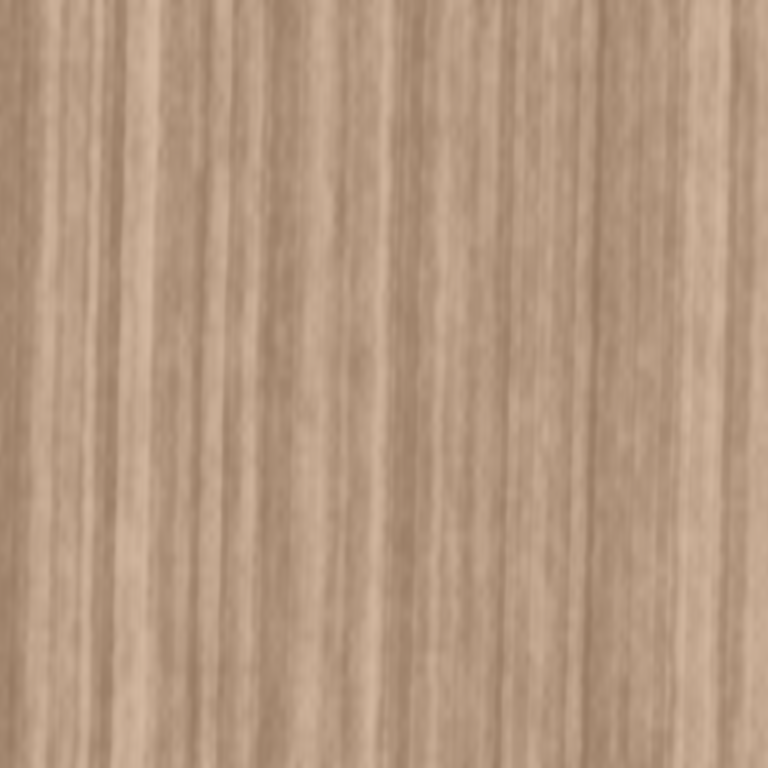
Write a Shadertoy shader that draws this texture.

```glsl
// Straight-grained pale brown wood veneer: slightly leaning vertical stripes.
// Soft-edged random bands carry the main tone, scattered pale and dark streaks
// sharpen it, and stretched noise adds fibres, blotches and faint flecks.

#define MID_COLOR vec3(0.710, 0.600, 0.507)
#define TONE_STEP vec3(0.055, 0.056, 0.056)
#define CONTRAST 1.34
#define BIAS 0.03
#define LEAN 0.021
#define WIDE_BANDS 29.0
#define NARROW_BANDS 54.0
#define PALE_STREAKS 13
#define DARK_STREAKS 14

// Integer hash, 0 to 1
float hash(vec2 cell, int seed) {
    uint n = uint(int(cell.x)) * 1597334677u
           ^ uint(int(cell.y)) * 3812015801u
           ^ uint(seed) * 2654435769u;
    n = (n ^ (n >> 16)) * 2246822519u;
    n = (n ^ (n >> 13)) * 3266489917u;
    return float((n ^ (n >> 16)) >> 8) / 16777216.0;
}

// Smooth value noise, -1 to 1
float noise(vec2 p, int seed) {
    vec2 cell = floor(p);
    vec2 f = fract(p);
    f = f * f * (3.0 - 2.0 * f);
    float low = mix(hash(cell, seed), hash(cell + vec2(1, 0), seed), f.x);
    float high = mix(hash(cell + vec2(0, 1), seed), hash(cell + vec2(1, 1), seed), f.x);
    return 2.0 * mix(low, high, f.y) - 1.0;
}

// Flat bands of uneven width joined by soft edges, -1 to 1
float bands(float x, int seed) {
    float cell = floor(x);
    float edge = mix(0.2, 0.8, hash(vec2(cell, 1), seed));
    float blend = smoothstep(edge - 0.2, edge + 0.2, x - cell);
    float left = hash(vec2(cell, 0), seed);
    float right = hash(vec2(cell + 1.0, 0), seed);
    return 2.0 * mix(left, right, blend) - 1.0;
}

// Scattered streaks that fade slowly along their length
float streaks(vec2 p, int count, float thin, float thick, int seed) {
    float sum = 0.0;
    for (int i = 0; i < count; i++) {
        float id = float(i);
        float jitter = mix(0.1, 0.9, hash(vec2(id, 0), seed));
        float center = (id + jitter) / float(count);
        float halfWidth = mix(thin, thick, hash(vec2(id, 1), seed));
        float strength = mix(0.5, 1.0, hash(vec2(id, 2), seed));
        float fade = 0.9 + 0.2 * noise(vec2(id * 3.0 + 0.5, p.y * 3.0), seed);
        float profile = 1.0 - smoothstep(0.3, 1.4, abs(p.x - center) / halfWidth);
        sum += profile * strength * fade;
    }
    return sum;
}

void mainImage(out vec4 fragColor, in vec2 fragCoord) {
    vec2 uv = fragCoord / iResolution.xy;

    // Lean and gentle waver of the grain
    vec2 grain = uv;
    grain.x -= LEAN * (uv.y - 0.5);
    grain.x += 0.0016 * noise(vec2(uv.x * 5.0, uv.y * 3.5), 11);
    grain.x += 0.0009 * noise(vec2(uv.x * 30.0, uv.y * 20.0), 12);

    // Main stripes
    float tone = BIAS;
    tone += 0.75 * bands(grain.x * WIDE_BANDS, 21);
    tone += 0.60 * bands(grain.x * NARROW_BANDS, 22);
    tone += 1.15 * streaks(grain, PALE_STREAKS, 0.008, 0.014, 31);
    tone -= 0.85 * streaks(grain, DARK_STREAKS, 0.005, 0.009, 32);

    // Fibres, blotches and flecks
    tone += 0.28 * noise(grain * vec2(105.0, 2.5), 41);
    tone += 0.32 * noise(grain * vec2(64.0, 11.0), 42);
    tone += 0.32 * noise(grain * vec2(90.0, 30.0), 43);
    tone += 0.26 * noise(grain * vec2(125.0, 70.0), 44);

    // Soft limit keeps the extremes inside the wood's range
    tone = 3.0 * tanh(CONTRAST * tone / 3.0);
    fragColor = vec4(MID_COLOR + TONE_STEP * tone, 1.0);
}
```
